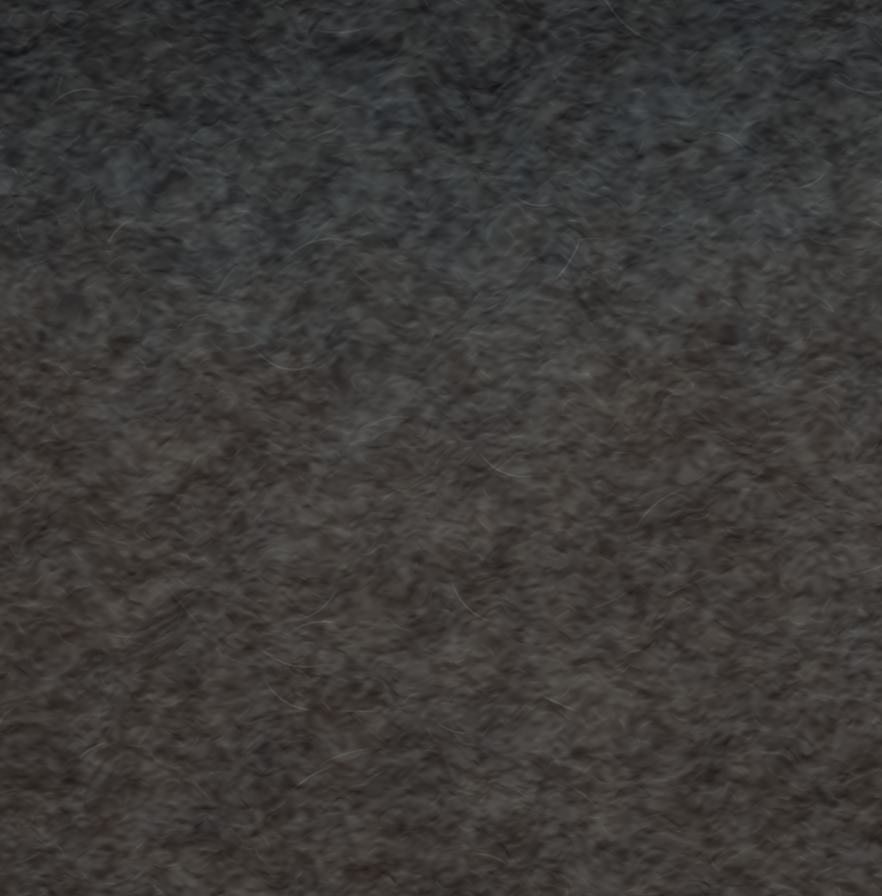
Give the GLSL for this texture, as a Shadertoy shader.

```glsl
const vec3 DARK_WOOL  = vec3(0.180, 0.164, 0.157);
const vec3 LIGHT_WOOL = vec3(0.312, 0.309, 0.299);
const vec3 COOL_SHIFT = vec3(-0.018, 0.000, 0.012);
const vec3 WARM_SHIFT = vec3(0.007, -0.001, -0.004);

vec3 hash3(vec2 p) {
    vec3 q = fract(p.xyx * vec3(0.1031, 0.1030, 0.0973));
    q += dot(q, q.yxz + 33.33);
    return fract((q.xxy + q.yzz) * q.zyx);
}

mat2 rotation(float angle) {
    float c = cos(angle), s = sin(angle);
    return mat2(c, -s, s, c);
}

// Value noise, centred on zero
float noise(vec2 p) {
    vec2 cell = floor(p), f = fract(p);
    f = f * f * (3.0 - 2.0 * f);
    float low  = mix(hash3(cell).x, hash3(cell + vec2(1, 0)).x, f.x);
    float high = mix(hash3(cell + vec2(0, 1)).x, hash3(cell + vec2(1, 1)).x, f.x);
    return mix(low, high, f.y) - 0.5;
}

// Noise stretched along a tilted direction
float grain(vec2 p, vec2 frequency, float angle, float seed) {
    return noise(rotation(angle) * p * frequency.x * vec2(1.0, frequency.y / frequency.x) + seed);
}

// Bent hairs, one per cell at most; halfWidth is in canvas units
float fibres(vec2 p, float cells, float halfWidth, float spread, float density, float seed) {
    vec2 g = p * cells;
    vec2 home = floor(g);
    float total = 0.0;
    for (int y = -1; y <= 1; y++)
    for (int x = -1; x <= 1; x++) {
        vec2 cell = home + vec2(x, y);
        vec3 place = hash3(cell + seed);
        vec3 shape = hash3(cell + seed + 71.7);
        vec2 q = rotation((shape.x + place.z - 1.0) * spread) * (g - cell - place.xy);
        q.y -= (shape.y - 0.5) * 1.4 * q.x * q.x;
        float reach = mix(0.3, 0.85, shape.z);
        float body = 1.0 - smoothstep(0.0, halfWidth * cells, abs(q.y));
        float taper = 1.0 - smoothstep(0.35 * reach, reach, abs(q.x));
        float present = step(fract(place.z * 17.0 + shape.y), density);
        total += body * taper * present * mix(0.4, 1.0, fract(shape.x * 13.0));
    }
    return total;
}

// Broad light falloff towards the top, the left side and the foot
float shading(vec2 p) {
    float shade = 0.12 - 0.36 * smoothstep(0.68, 1.02, p.y);
    shade -= 0.16 * (1.0 - smoothstep(0.0, 0.25, p.x));
    shade -= 0.10 * (1.0 - smoothstep(0.0, 0.5, p.y));
    return shade + 0.18 * noise(p * 5.0 + 3.0);
}

void mainImage(out vec4 fragColor, in vec2 fragCoord) {
    vec2 p = fragCoord / iResolution.y;

    // Gentle warp so the nap changes direction
    vec2 nap = p + 0.016 * vec2(noise(p * 13.0 + 5.0), noise(p * 13.0 + 41.0));
    nap += 0.005 * vec2(noise(p * 47.0 + 9.0), noise(p * 47.0 + 83.0));

    // Felt body, from clumps down to fine fuzz
    float tone = 0.42 + shading(p);
    tone += 0.32 * grain(nap, vec2(19.0, 29.0), 0.30, 11.0);
    tone += 0.52 * grain(nap, vec2(46.0, 78.0), 0.22, 37.0);
    tone += 0.50 * grain(nap, vec2(88.0, 175.0), -0.25, 59.0);
    tone += 0.48 * grain(nap, vec2(105.0, 200.0), 0.32, 97.0);

    // Short matted fibres, dark gaps and a few loose bright hairs
    tone += 0.30 * fibres(nap, 52.0, 0.0027, 1.1, 0.75, 13.0);
    tone -= 0.28 * fibres(nap, 48.0, 0.0032, 0.9, 0.60, 151.0);
    tone += 0.55 * fibres(p, 17.0, 0.0022, 1.3, 0.16, 211.0);

    // Cool cast above, warm brown below
    float cool = smoothstep(0.45, 0.95, p.y + 0.3 * noise(p * 4.0 + 23.0));
    float mottling = noise(p * 24.0 + 67.0);
    vec3 colour = mix(DARK_WOOL, LIGHT_WOOL, tone);
    colour += mix(WARM_SHIFT, COOL_SHIFT, cool) + mottling * vec3(0.012, 0.0, -0.012);

    fragColor = vec4(clamp(colour, 0.0, 1.0), 1.0);
}
```
